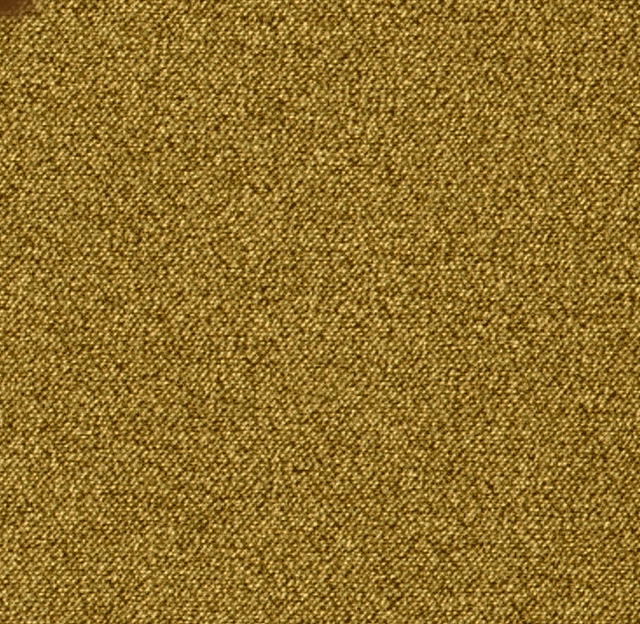
Write a Shadertoy shader that draws this texture.

```glsl
vec3 hash(vec2 p) {
    vec3 h = fract(p.xyx * vec3(0.1031, 0.1030, 0.0973));
    h += dot(h, h.yxz + 33.33);
    return fract((h.xxy + h.yzz) * h.zyx);
}

float noise(vec2 p) {
    vec2 cell = floor(p), f = fract(p);
    f = f * f * (3.0 - 2.0 * f);
    float low = mix(hash(cell).x, hash(cell + vec2(1, 0)).x, f.x);
    float high = mix(hash(cell + vec2(0, 1)).x, hash(cell + vec2(1, 1)).x, f.x);
    return mix(low, high, f.y) - 0.5;
}

// Sheared lattice of diagonal stitches; x is brightness, y is hue drift
vec2 twill(vec2 cloth) {
    vec2 lattice = vec2((cloth.x - 0.95 * cloth.y) / 6.0, cloth.y / 3.6);
    vec2 cell = floor(lattice);
    vec2 sum = vec2(0.0);
    for (int j = -1; j <= 1; j++) {
        for (int i = -1; i <= 1; i++) {
            vec2 id = cell + vec2(i, j);
            vec3 rnd = hash(id + 400.0);
            vec2 delta = lattice - id - 0.5 - vec2(0.34, 0.24) * (rnd.xy - 0.5);
            vec2 offset = vec2(6.0 * delta.x + 3.42 * delta.y, 3.6 * delta.y);
            // Long axis rises gently to the right
            offset = vec2(0.8 * offset.x + 0.6 * offset.y, 0.8 * offset.y - 0.6 * offset.x);
            offset /= vec2(1.45, 1.02);
            float stitch = exp(-0.5 * dot(offset, offset));
            sum += stitch * vec2(0.84 + 0.32 * rnd.z, rnd.x - 0.5);
        }
    }
    return sum;
}

void mainImage(out vec4 fragColor, in vec2 fragCoord) {
    vec2 uv = fragCoord / iResolution.xy;
    vec2 cloth = 500.0 * fragCoord / iResolution.y;

    // Slightly uneven yarns
    vec2 bend = vec2(noise(cloth / 19.0), noise(cloth / 27.0 + 70.0));
    vec2 weave = twill(cloth + vec2(3.0, 2.0) * bend);

    // Stitches, loose fibres and thin crosswise threads
    float tone = 0.57 + 0.49 * (weave.x - 0.43);
    tone += 0.3 * noise(cloth / 1.4 + 200.0);
    tone += 0.2 * noise(cloth / vec2(6.0, 1.5) + 310.0);
    tone += 0.09 * noise(cloth / vec2(26.0, 1.8) + 90.0);

    // Broad shading
    tone += 0.02 * noise(uv * 4.0 + 30.0) + 0.02 * (0.5 - uv.x);
    tone = clamp(tone, 0.26, 0.98);

    // Dark brown to ochre to pale gold
    vec3 gold = vec3(tone, tone - 0.125, 0.02 + 0.93 * max(tone - 0.42, 0.0));
    gold += vec3(0.05, -0.03, -0.05) * weave.y;

    // Shadowed corner
    float corner = length((uv - vec2(0.0, 1.0)) * vec2(1.0, 1.8));
    gold = mix(vec3(0.36, 0.2, 0.06), gold, smoothstep(0.01, 0.09, corner));

    fragColor = vec4(clamp(gold, 0.0, 1.0), 1.0);
}
```
